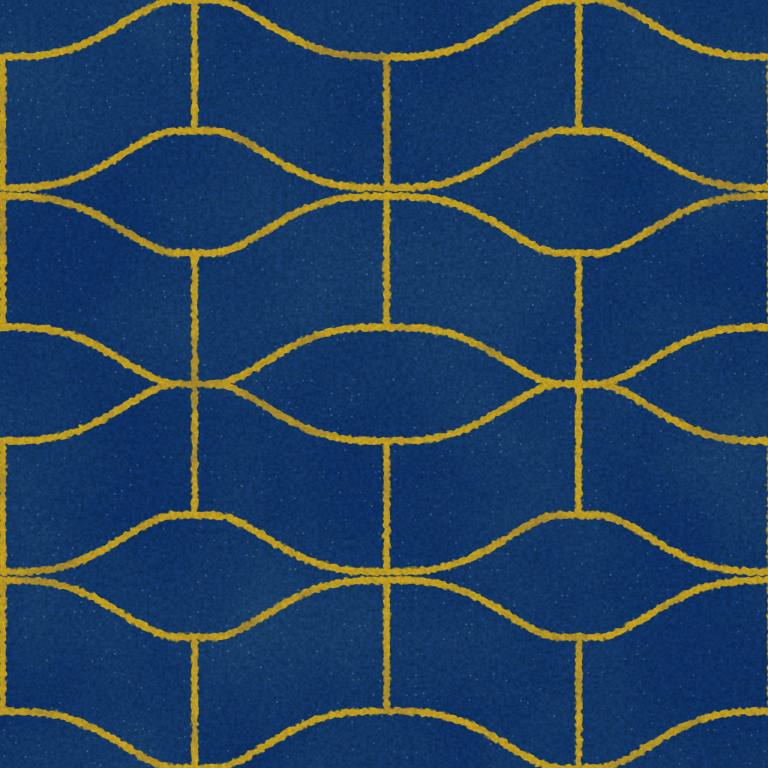
This pattern is drawn by a WebGL 1 fragment shader. Its source:

```glsl
precision highp float;
// Gold ogee trellis on worn blue cloth: paired waves pinch into lens shapes,
// joined by upright bars. Folded tile coordinates give one signed layout;
// wrapping gradient noise adds ragged edges, cloudy fading, grain and flecks.

uniform vec2 u_resolution;

#define REPEATS 2.0
#define LINE_HALF 0.0094
#define WAVE_HEIGHT 0.148
#define WAVE_GAP 0.341
#define CREST_FLAT 0.047
#define CREST_X 0.507
#define RAGGED 0.0065
#define GRAIN 0.22
#define BLUE_DEEP vec3(0.050, 0.188, 0.392)
#define BLUE_FADED vec3(0.092, 0.240, 0.412)
#define GOLD vec3(0.745, 0.610, 0.125)
#define GOLD_DULL vec3(0.640, 0.525, 0.170)

float hash(vec2 p) {
  vec3 q = fract(vec3(p.xyx) * 0.1031);
  q += dot(q, q.yzx + 33.33);
  return fract((q.x + q.y) * q.z);
}

float cornerSlope(vec2 cell, vec2 offset, float period, float seed) {
  float angle = 6.2832 * hash(mod(cell, period) + seed);
  return dot(vec2(cos(angle), sin(angle)), offset);
}

// Gradient noise that wraps over the canvas after a whole number of cells
float noise(vec2 uv, float period, float seed) {
  vec2 cell = floor(uv * period);
  vec2 f = fract(uv * period);
  vec2 s = f * f * f * (f * (f * 6.0 - 15.0) + 10.0);
  vec2 e = vec2(1.0, 0.0);
  float bottom = mix(cornerSlope(cell, f, period, seed),
                     cornerSlope(cell + e, f - e, period, seed), s.x);
  float top = mix(cornerSlope(cell + e.yx, f - e.yx, period, seed),
                  cornerSlope(cell + e.xx, f - e.xx, period, seed), s.x);
  return mix(bottom, top, s.y);
}

float clouds(vec2 uv, float period, float seed) {
  float sum = 0.0;
  float gain = 1.0;
  for (int i = 0; i < 5; i++) {
    sum += gain * noise(uv, period, seed + 17.0 * float(i));
    period *= 2.0;
    gain *= 0.55;
  }
  return sum;
}

// Wave offset at distance t from the crest: flat crest, long soft trough
float wave(float t) {
  float u = clamp((t - CREST_FLAT) / (0.5 - CREST_FLAT), 0.0, 1.0);
  return WAVE_HEIGHT * smoothstep(0.0, 1.0, 1.0 - pow(1.0 - u, 1.55));
}

// Distance to the centre of the nearest line, in tile units
float trellis(vec2 p) {
  p.x -= CREST_X;
  vec2 folded = abs(p - floor(p + 0.5));
  float t = folded.x;
  float w = wave(t);
  float slope = (wave(t + 0.004) - wave(t - 0.004)) / 0.008;
  float inner = folded.y - w;
  float outer = inner - WAVE_GAP;
  float curves = min(abs(inner), abs(outer)) * inversesqrt(1.0 + slope * slope);
  float bars = max(min(t, 0.5 - t) + 0.0008, max(-inner, outer));
  return min(curves, bars);
}

// Sparse pale specks, one candidate per cell
float flecks(vec2 uv, float period) {
  vec2 cell = mod(floor(uv * period), period);
  vec2 centre = 0.25 + 0.5 * vec2(hash(cell + 5.0), hash(cell + 41.0));
  float strength = smoothstep(0.80, 1.0, hash(cell + 83.0));
  float d = length(fract(uv * period) - centre);
  return strength * (1.0 - smoothstep(0.06, 0.24, d));
}

void main() {
  vec2 uv = gl_FragCoord.xy / u_resolution;

  // Ragged line edges
  vec2 jitter = vec2(noise(uv, 150.0, 3.0), noise(uv, 150.0, 61.0));
  float d = trellis(uv * REPEATS + RAGGED * jitter);
  d += 0.4 * RAGGED * noise(uv, 210.0, 29.0);
  float soft = max(0.003, 0.8 * REPEATS / u_resolution.y);
  float line = 1.0 - smoothstep(-soft, soft, d - LINE_HALF);

  // Faded cloth with pale specks
  float fade = clouds(uv, 4.0, 7.0);
  float grain = noise(uv, 256.0, 11.0) + 0.7 * noise(uv, 128.0, 97.0);
  vec3 cloth = mix(BLUE_DEEP, BLUE_FADED, clamp(0.42 + 0.9 * fade, 0.0, 1.3));
  cloth *= 1.0 + GRAIN * grain;
  cloth += vec3(0.13, 0.13, 0.10) * flecks(uv, 110.0);

  // Gold thread, dulled in patches
  float wear = clouds(uv, 9.0, 131.0);
  vec3 thread = mix(GOLD, GOLD_DULL, smoothstep(-0.1, 0.6, wear));
  thread *= 1.0 + 0.6 * GRAIN * grain;

  gl_FragColor = vec4(mix(cloth, thread, line), 1.0);
}
```
